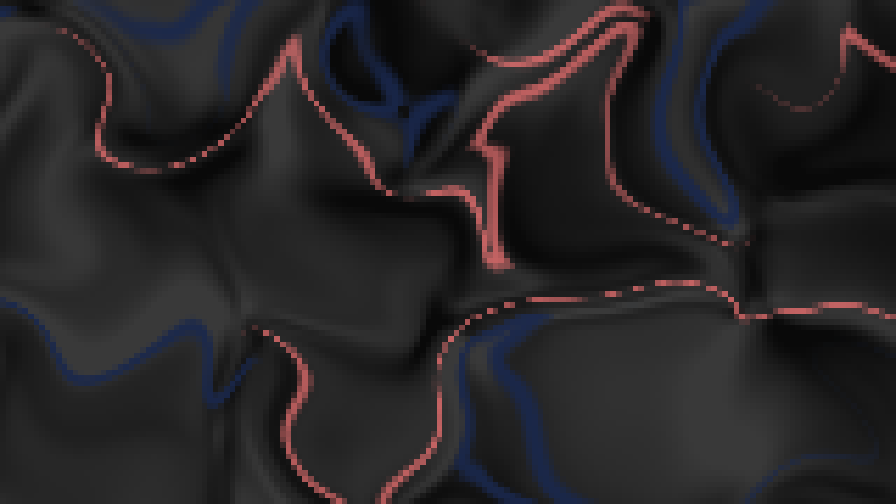
A Shadertoy shader for this background:

```glsl
#define CELL (1.0 / 90.0)
#define WARP_FREQ 2.7
#define WARP_AMOUNT 0.27
#define VEIN_FREQ 1.8
#define SHADE_FREQ 4.8
#define SHADE_CONTRAST 0.215
#define CHARCOAL 0.129
#define VEIN_LEVEL 0.12
#define RED_WIDTH 0.034
#define BLUE_WIDTH 0.055
#define RED vec3(0.80, 0.40, 0.40)
#define BLUE vec3(0.10, 0.155, 0.30)

// Unit gradient at a lattice point, from an integer hash
vec2 latticeGradient(ivec2 cell) {
    uvec2 c = uvec2(cell + 4096);
    uint h = c.x * 1597334677u ^ c.y * 3812015801u;
    h = (h ^ (h >> 15)) * 2246822519u;
    h = (h ^ (h >> 13)) * 3266489917u;
    h ^= h >> 16;
    float angle = float(h & 65535u) * 6.2831853 / 65536.0;
    return vec2(cos(angle), sin(angle));
}

float gradientNoise(vec2 p) {
    ivec2 cell = ivec2(floor(p));
    vec2 f = fract(p);
    vec2 u = f * f * f * (f * (f * 6.0 - 15.0) + 10.0);
    float a = dot(latticeGradient(cell), f);
    float b = dot(latticeGradient(cell + ivec2(1, 0)), f - vec2(1, 0));
    float c = dot(latticeGradient(cell + ivec2(0, 1)), f - vec2(0, 1));
    float d = dot(latticeGradient(cell + ivec2(1, 1)), f - vec2(1, 1));
    return mix(mix(a, b, u.x), mix(c, d, u.x), u.y);
}

// Repeated displacement folds the plane like stirred liquid
vec2 foldedDomain(vec2 p) {
    for (int i = 0; i < 3; i++) {
        vec2 s = p * WARP_FREQ + float(i) * vec2(7.3, 3.9);
        p += WARP_AMOUNT * vec2(gradientNoise(s + 11.4), gradientNoise(s + vec2(37.2, 53.8)));
    }
    return p;
}

float veinField(vec2 folded) {
    return gradientNoise(folded * VEIN_FREQ + vec2(5.2, 17.6));
}

// Soft band around a contour; slope is the field change per cell and
// keeps the half width between a hairline and maxCells
float vein(float offset, float width, float slope, float maxCells) {
    float w = clamp(width, 0.5 * slope, maxCells * slope) + 1e-5;
    return 1.0 - smoothstep(0.1 * w, w, abs(offset));
}

void mainImage(out vec4 fragColor, in vec2 fragCoord) {
    // Coarse square cells, in units of the canvas height
    vec2 uv = fragCoord / iResolution.y;
    vec2 p = (floor(uv / CELL) + 0.5) * CELL;
    vec2 q = foldedDomain(p);

    // Charcoal folds
    float shade = gradientNoise(q * SHADE_FREQ + 21.7)
                + 0.35 * gradientNoise(q * SHADE_FREQ * 2.0 + 63.1);
    vec3 color = vec3(clamp(CHARCOAL + SHADE_CONTRAST * shade, 0.035, 0.225));

    // One field carries both veins, so they never cross
    float field = veinField(q);
    vec2 ahead = vec2(veinField(foldedDomain(p + vec2(CELL, 0))),
                      veinField(foldedDomain(p + vec2(0, CELL))));
    float slope = length(ahead - field);

    // A slow noise fades the veins to open ends
    float taper = gradientNoise(q * 1.5 + vec2(41.3, 8.7));
    float redPresence = smoothstep(-0.16, 0.06, taper);
    float bluePresence = smoothstep(-0.22, 0.0, -taper);
    float blue = vein(field + VEIN_LEVEL, BLUE_WIDTH * bluePresence, slope, 3.2);
    float red = vein(field - VEIN_LEVEL, RED_WIDTH * redPresence, slope, 2.2);
    color = mix(color, BLUE, 0.9 * blue * bluePresence);
    color = mix(color, RED * (0.93 + 0.25 * shade), 0.95 * red * redPresence);

    fragColor = vec4(color, 1.0);
}
```
